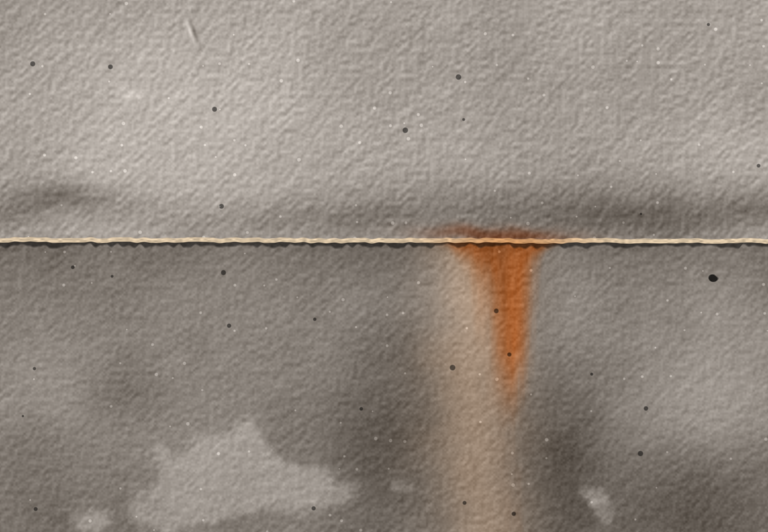
Reproduce this texture procedurally as a Shadertoy shader.

```glsl
// Weathered concrete wall with a pale horizontal seam and a rust streak running below it.
#define SEAM_Y 0.549
#define SEAM_HALF 0.0042
#define GRAIN_SCALE 125.0
#define GRAIN_UPPER 0.24
#define GRAIN_LOWER 0.17
#define RUST_X 0.958
#define RUST_LENGTH 0.36
#define RUST_COLOR vec3(0.62, 0.33, 0.14)
#define SEAM_COLOR vec3(0.90, 0.81, 0.68)
#define WARMTH vec3(0.03, 0.0, -0.03)

float hash(vec2 p) {
    return fract(sin(dot(p, vec2(127.1, 311.7))) * 43758.5453);
}

float noise(vec2 p) {
    vec2 i = floor(p), f = fract(p);
    f = f * f * (3.0 - 2.0 * f);
    return mix(mix(hash(i), hash(i + vec2(1, 0)), f.x),
               mix(hash(i + vec2(0, 1)), hash(i + vec2(1, 1)), f.x), f.y);
}

float fbm(vec2 p) {
    float sum = 0.0, amp = 0.52;
    for (int k = 0; k < 5; k++) {
        sum += amp * noise(p);
        p = mat2(1.6, 1.2, -1.2, 1.6) * p + 7.3;
        amp *= 0.5;
    }
    return sum;
}

// Soft elliptical spot, 1 at its centre
float spot(vec2 p, vec2 center, vec2 radius) {
    vec2 e = (p - center) / radius;
    return exp(-dot(e, e));
}

float height(vec2 p) {
    return 0.6 * noise(p * GRAIN_SCALE) + 0.4 * noise(p * GRAIN_SCALE * 0.47 + 31.0);
}

// Sparse round marks, one candidate per cell
float marks(vec2 p, float cells, float chance, float radius, float px) {
    vec2 id = floor(p * cells);
    vec2 center = (id + 0.25 + 0.5 * vec2(hash(id + 3.1), hash(id + 8.7))) / cells;
    float r = radius * (0.5 + hash(id + 5.3));
    return step(hash(id), chance) * (1.0 - smoothstep(r - px, r + px, length(p - center)));
}

float upperTone(vec2 p, vec2 w, float mottle) {
    float tone = 0.635 + 0.15 * mottle;
    tone += 0.035 * spot(p, vec2(0.32, 0.78), vec2(0.30, 0.16));
    tone -= 0.05 * spot(p, vec2(0.0, 1.0), vec2(0.25, 0.15));
    tone -= 0.19 * spot(w, vec2(0.10, 0.617), vec2(0.16, 0.034));
    tone -= 0.17 * spot(w, vec2(1.04, 0.605), vec2(0.34, 0.062));
    tone -= 0.15 * spot(w, vec2(1.36, 0.590), vec2(0.25, 0.045));
    tone -= 0.12 * spot(w, vec2(0.58, 0.578), vec2(0.30, 0.040));
    // Scuffs and a short crack
    tone += 0.10 * spot(w, vec2(0.245, 0.825), vec2(0.022, 0.014));
    float crack = p.x - 0.362 + 0.35 * (p.y - 0.94);
    tone += 0.15 * spot(vec2(crack, p.y), vec2(-0.004, 0.94), vec2(0.004, 0.022));
    return tone - 0.16 * spot(vec2(crack, p.y), vec2(0.004, 0.94), vec2(0.004, 0.022));
}

float lowerTone(vec2 p, vec2 w, float mottle, float depth) {
    float tone = 0.485 + 0.20 * mottle - 0.07 * exp(-depth / 0.05);
    tone += 0.09 * spot(w, vec2(0.08, 0.30), vec2(0.17, 0.12));
    tone += 0.06 * spot(w, vec2(1.40, 0.30), vec2(0.16, 0.14));
    tone += 0.04 * spot(w, vec2(1.10, 0.44), vec2(0.08, 0.09));
    tone -= 0.13 * spot(w, vec2(0.75, 0.18), vec2(0.09, 0.20));
    tone -= 0.14 * spot(w, vec2(1.06, 0.16), vec2(0.09, 0.18));
    tone -= 0.10 * spot(w, vec2(1.30, 0.04), vec2(0.22, 0.12));
    tone -= 0.08 * spot(w, vec2(0.24, 0.27), vec2(0.10, 0.06));
    // Pale mineral bloom with a broken edge
    float bloom = spot(p, vec2(0.43, 0.13), vec2(0.10, 0.09))
                + spot(p, vec2(0.30, 0.04), vec2(0.13, 0.06))
                + 0.9 * spot(p, vec2(0.59, 0.09), vec2(0.14, 0.08))
                + 0.8 * spot(p, vec2(0.16, 0.015), vec2(0.04, 0.03))
                + 0.7 * spot(p, vec2(1.13, 0.05), vec2(0.035, 0.07));
    bloom = smoothstep(0.45, 0.85, bloom + 1.5 * (fbm(p * 13.0) - 0.5));
    return mix(tone, 0.63 + 0.12 * mottle, 0.8 * bloom);
}

void mainImage(out vec4 fragColor, in vec2 fragCoord) {
    vec2 p = fragCoord / iResolution.y;
    p.x *= 1.446 * iResolution.y / iResolution.x;
    float px = 1.0 / iResolution.y;
    float mottle = fbm(p * 4.5) - 0.5;
    vec2 w = p + 0.07 * (vec2(fbm(p * 7.0 + 4.0), fbm(p * 7.0 + 19.0)) - 0.5);
    float depth = SEAM_Y + 0.003 * (noise(vec2(p.x * 70.0, 2.0)) - 0.5) - 0.0015 * p.x - p.y;
    float below = smoothstep(-px, px, depth);

    // Stained concrete
    float tone = mix(upperTone(p, w, mottle), lowerTone(p, w, mottle, max(depth, 0.0)), below);
    vec3 color = tone + WARMTH;

    // Tan wash, then the funnel-shaped rust run
    float streak = fbm(vec2(p.x * 38.0, p.y * 5.0)) - 0.5;
    float wash = spot(vec2(w.x, 0.0), vec2(0.90, 0.0), vec2(0.085, 1.0)) * below;
    color += wash * mix(0.6, 1.0, exp(-depth * 3.0)) * vec3(0.13, 0.06, 0.0);
    float d = max(depth, 0.0), t = clamp(d / RUST_LENGTH, 0.0, 1.0);
    float x = p.x - RUST_X - 0.010 * t + 0.025 * streak;
    float left = mix(0.050, 0.018, t) + 0.09 * exp(-d / 0.03);
    float right = mix(0.052, 0.014, t) + 0.06 * exp(-d / 0.015);
    float rust = smoothstep(-left - 0.035, -left + 0.04, x) * (1.0 - smoothstep(right - 0.025, right + 0.018, x));
    rust *= below * (1.0 - smoothstep(0.55, 1.08, t + 0.3 * streak));
    vec3 rustColor = RUST_COLOR * (1.0 + 0.5 * streak + 0.3 * mottle - 0.22 * exp(-d / 0.035));
    color = mix(color, rustColor, 0.88 * rust);
    float rim = spot(w, vec2(0.95, SEAM_Y + 0.004), vec2(0.13, 0.016)) * (1.0 - below);
    color = mix(color, vec3(0.43, 0.24, 0.14), 0.85 * rim);

    // Embossed grain, pits and flecks
    float relief = height(p) - height(p + vec2(-0.0025, 0.0035));
    color += relief * mix(GRAIN_UPPER, GRAIN_LOWER, below);
    color += 0.05 * (noise(p * 260.0) - 0.5);
    color *= 1.0 - 0.5 * marks(p, 11.0, 0.16, 0.0035, px);
    color += 0.16 * marks(p + 0.37, 34.0, 0.10, 0.0022, px);
    float chip = spot(w, vec2(1.335, 0.476), vec2(0.011, 0.010));
    color *= 1.0 - 0.75 * smoothstep(0.35, 0.7, chip);

    // Seam with a ragged shadow underneath
    float ragged = 0.004 + 0.008 * noise(vec2(p.x * 95.0, 6.0));
    color *= 1.0 - 0.5 * below * (1.0 - smoothstep(ragged, ragged + 0.006, depth));
    float seam = 1.0 - smoothstep(SEAM_HALF - px, SEAM_HALF + px, abs(depth));
    vec3 seamColor = SEAM_COLOR * (0.86 + 0.24 * noise(p * vec2(150.0, 300.0)));
    seamColor *= mix(vec3(1.0), vec3(0.95, 0.78, 0.62), spot(p, vec2(0.96, SEAM_Y), vec2(0.12, 1.0)));
    color = mix(color, seamColor, 0.92 * seam);
    fragColor = vec4(clamp(color, 0.0, 1.0), 1.0);
}
```
